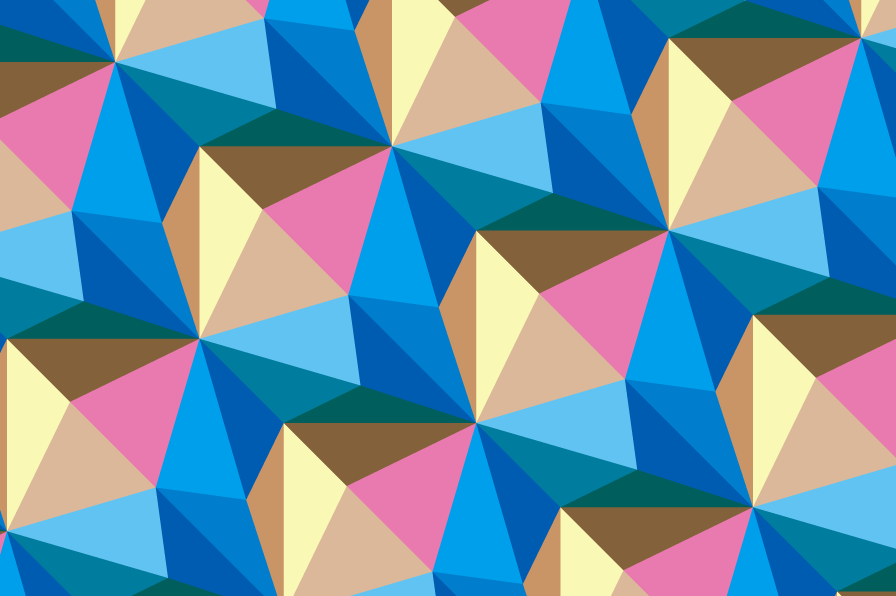
Reproduce this pattern procedurally as a WebGL 1 fragment shader.

```glsl
precision highp float;
// Interlocking faceted gems: a slanted lattice of flat triangles in browns, pink, blues and greens.

uniform vec2 u_resolution;

// True when p lies to the left of the line running from a to b.
bool leftOf(vec2 a, vec2 b, vec2 p) {
  vec2 e = b - a, r = p - a;
  return e.x * r.y - e.y * r.x > 0.0;
}

// Reduces p to one hexagonal gem. Result: x = distance along its diagonal axis, y = signed offset.
vec2 gemCell(vec2 p, float slant) {
  float along = p.x + p.y, across = p.x - p.y;
  float stepAlong = 1.0 + 2.0 * slant;
  float f = fract(across);
  along -= floor(across) * stepAlong;
  along = mod(along - f, 2.0 * stepAlong) + f;
  return along < 2.0 + 2.0 * slant - f ? vec2(along, f) : vec2(along - stepAlong, f - 1.0);
}

// Flat colour of the facet under p; each gem is mirrored in shape about its axis, not in colour.
vec3 facetColor(vec2 p) {
  float slant = 0.4375;
  vec2 cell = gemCell(p, slant);
  bool upper = cell.y > 0.0;
  vec2 q = vec2(cell.x, abs(cell.y));

  vec2 crown = vec2(0.655, 0.0);
  vec2 heart = vec2(1.545, 0.0);
  vec2 tip = vec2(2.0 + 2.0 * slant, 0.0);
  vec2 corner = vec2(1.0, 1.0);
  vec2 shoulder = vec2(1.0 + 2.0 * slant, 1.0);
  vec2 peak = vec2(2.079, 0.406);

  vec3 deepBlue = vec3(0.0, 0.36, 0.69);
  if (leftOf(crown, corner, q))
    return upper ? vec3(0.51, 0.38, 0.23) : vec3(0.975, 0.975, 0.71);
  if (leftOf(heart, corner, q))
    return upper ? vec3(0.915, 0.48, 0.685) : vec3(0.86, 0.72, 0.60);
  if (!leftOf(heart, peak, q) && !leftOf(peak, tip, q))
    return upper ? vec3(0.0, 0.49, 0.80) : deepBlue;
  if (!leftOf(peak, shoulder, q))
    return upper ? vec3(0.79, 0.58, 0.40) : vec3(0.0, 0.37, 0.36);
  if (leftOf(corner, peak, q))
    return upper ? deepBlue : vec3(0.0, 0.49, 0.62);
  return upper ? vec3(0.0, 0.625, 0.92) : vec3(0.38, 0.765, 0.95);
}

void main() {
  // Average a 4 x 4 grid of samples to smooth the edges.
  vec3 sum = vec3(0.0);
  for (int j = 0; j < 4; j++) {
    for (int i = 0; i < 4; i++) {
      vec2 jitter = (vec2(float(i), float(j)) + 0.5) / 4.0 - 0.5;
      vec2 p = (gl_FragCoord.xy + jitter - 0.5 * u_resolution) * 4.655 / u_resolution.x;
      sum += facetColor(vec2(p.x, -p.y) + vec2(1.291, 0.788));
    }
  }
  gl_FragColor = vec4(sum / 16.0, 1.0);
}
```
